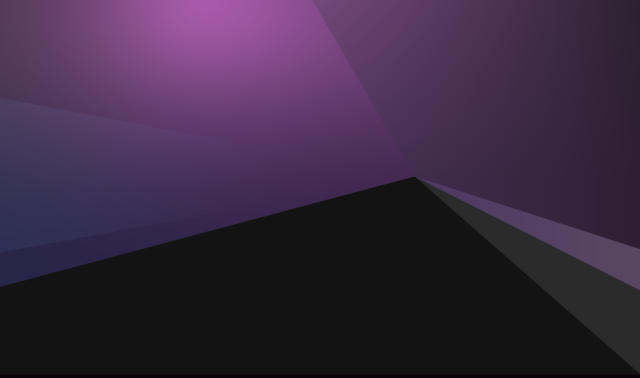
A Shadertoy shader for this background:

```glsl
// A violet room corner: a soft glow on the left wall, a shaded right wall,
// and a dark floor with grey and lilac slivers. Every plane is a wedge that
// starts at one shared apex; walls are bilinear gradients plus a glow.

// Layout, as fractions of the canvas
const vec2 APEX = vec2(0.648, 0.533);
const vec2 WALL_SEAM = vec2(0.488, 1.0);
const vec2 SHEEN_TOP = vec2(0.0, 0.741);
const vec2 SHEEN_BOTTOM = vec2(0.0, 0.332);
const vec2 FLOOR_LEFT = vec2(0.0, 0.241);
const vec2 LILAC_TOP = vec2(1.0, 0.341);
const vec2 GREY_TOP = vec2(1.0, 0.232);
const vec2 FLOOR_RIGHT = vec2(1.0, 0.011);
const float BASE_STRIP = 0.009;

// Glow
const vec2 GLOW_CENTER = vec2(0.315, 1.0);
const float GLOW_WIDTH_LEFT = 0.21;
const float GLOW_WIDTH_RIGHT = 0.26;
const float GLOW_HEIGHT = 0.32;
const float GLOW_FALLOFF = 1.6;
const vec3 GLOW_COLOR = vec3(0.35, 0.14, 0.33);

// Left wall corners
const vec3 LEFT_TOP_OUTER = vec3(0.28, 0.215, 0.30);
const vec3 LEFT_TOP_INNER = vec3(0.34, 0.215, 0.38);
const vec3 LEFT_LOW_OUTER = vec3(0.15, 0.145, 0.28);
const vec3 LEFT_LOW_INNER = vec3(0.215, 0.13, 0.275);
const vec3 SHEEN_COLOR = vec3(0.025, 0.038, 0.045);

// Right wall corners
const vec3 RIGHT_TOP_INNER = vec3(0.46, 0.285, 0.49);
const vec3 RIGHT_TOP_OUTER = vec3(0.17, 0.13, 0.19);
const vec3 RIGHT_LOW_INNER = vec3(0.285, 0.20, 0.345);
const vec3 RIGHT_LOW_OUTER = vec3(0.18, 0.12, 0.20);

// Floor planes
const vec3 LILAC_NEAR = vec3(0.31, 0.22, 0.40);
const vec3 LILAC_FAR = vec3(0.35, 0.28, 0.38);
const vec3 GREY = vec3(0.17);
const vec3 FLOOR_COLOR = vec3(0.075);
const vec3 STRIP_COLOR = vec3(0.03, 0.0, 0.03);

// Smooth coverage of the half plane clockwise from the ray APEX -> end
float clockwiseOf(vec2 p, vec2 end) {
    vec2 ray = end - APEX;
    vec2 q = p - APEX;
    float side = q.x * ray.y - q.y * ray.x;
    return clamp(0.5 + side / max(fwidth(side), 1e-6), 0.0, 1.0);
}

// Wedge swept clockwise from one ray to another, under half a turn
float wedge(vec2 p, vec2 start, vec2 end) {
    return clockwiseOf(p, start) * (1.0 - clockwiseOf(p, end));
}

vec3 leftWall(vec2 p) {
    float across = clamp(p.x / APEX.x, 0.0, 1.0);
    float down = smoothstep(0.05, 0.68, 1.0 - p.y);
    vec3 top = mix(LEFT_TOP_OUTER, LEFT_TOP_INNER, across);
    vec3 low = mix(LEFT_LOW_OUTER, LEFT_LOW_INNER, across);
    vec3 color = mix(top, low, down);

    // Lopsided glow spilling from the top edge
    vec2 offset = p - GLOW_CENTER;
    float width = offset.x < 0.0 ? GLOW_WIDTH_LEFT : GLOW_WIDTH_RIGHT;
    float reach = length(offset / vec2(width, GLOW_HEIGHT));
    color += GLOW_COLOR * exp(-pow(reach, GLOW_FALLOFF));

    // Pale sheen fading toward the apex
    float fade = 1.0 - smoothstep(0.0, 0.5, p.x);
    return color + SHEEN_COLOR * fade * wedge(p, SHEEN_BOTTOM, SHEEN_TOP);
}

vec3 rightWall(vec2 p) {
    float across = clamp((p.x - WALL_SEAM.x) / (1.0 - WALL_SEAM.x), 0.0, 1.0);
    float down = clamp((1.0 - p.y) / (1.0 - APEX.y), 0.0, 1.0);
    vec3 top = mix(RIGHT_TOP_INNER, RIGHT_TOP_OUTER, across);
    vec3 low = mix(RIGHT_LOW_INNER, RIGHT_LOW_OUTER, across);
    return mix(top, low, down);
}

void mainImage(out vec4 fragColor, in vec2 fragCoord) {
    vec2 p = fragCoord / iResolution.xy;

    // Walls
    vec3 color = mix(leftWall(p), rightWall(p), wedge(p, WALL_SEAM, GREY_TOP));

    // Slivers, each running under the next plane to avoid seams
    float along = clamp((p.x - APEX.x) / (1.0 - APEX.x), 0.0, 1.0);
    vec3 lilac = mix(LILAC_NEAR, LILAC_FAR, along);
    color = mix(color, lilac, wedge(p, LILAC_TOP, FLOOR_RIGHT));
    color = mix(color, GREY, wedge(p, GREY_TOP, FLOOR_LEFT));

    // Floor and bottom strip
    color = mix(color, FLOOR_COLOR, wedge(p, FLOOR_RIGHT, FLOOR_LEFT));
    float strip = clamp(0.5 + (BASE_STRIP - p.y) * iResolution.y, 0.0, 1.0);
    color = mix(color, STRIP_COLOR, strip);

    fragColor = vec4(color, 1.0);
}
```
